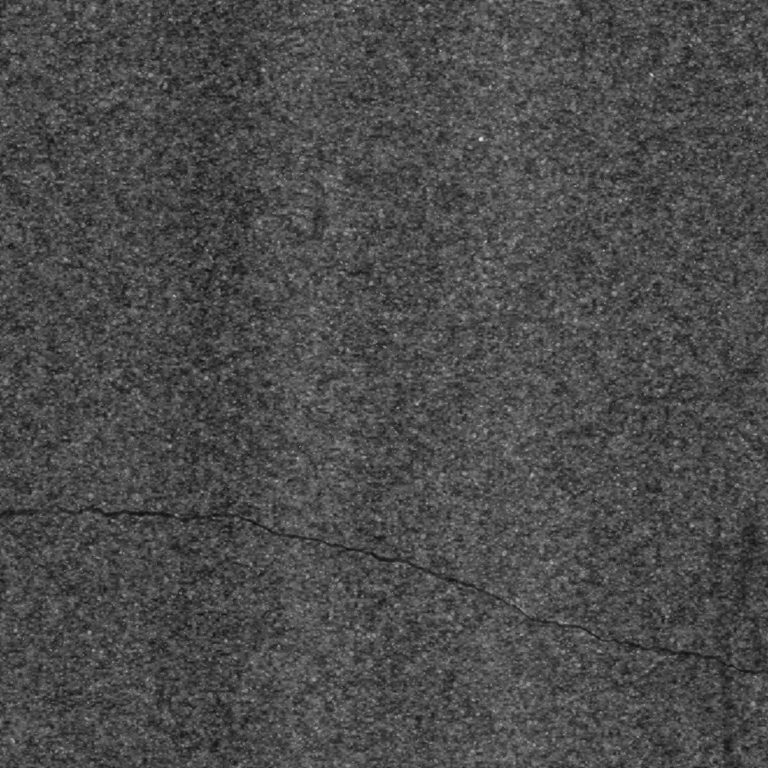
This texture is drawn by a three.js fragment shader. Its source:

```glsl
varying vec2 vUv;

#define BASE_GREY 0.285
#define BAND_CONTRAST 0.036
#define FINE_CONTRAST 0.20
#define DUST_CONTRAST 0.14
#define PATCH_CONTRAST 0.09
#define LARGE_GRAIN_LIGHT 0.19
#define SMALL_GRAIN_LIGHT 0.15
#define SPARKLE_LIGHT 0.42
#define CRACK_DEPTH 0.62
#define STAIN_DEPTH 0.38

vec2 hash2(vec2 p) {
  vec3 q = fract(p.xyx * vec3(0.1031, 0.1030, 0.0973));
  q += dot(q, q.yzx + 33.33);
  return fract((q.xx + q.yz) * q.zy);
}

// Value noise in 0..1
float noise(vec2 p) {
  vec2 cell = floor(p);
  vec2 f = fract(p);
  f = f * f * (3.0 - 2.0 * f);
  float low = mix(hash2(cell).x, hash2(cell + vec2(1.0, 0.0)).x, f.x);
  float high = mix(hash2(cell + vec2(0.0, 1.0)).x, hash2(cell + 1.0).x, f.x);
  return mix(low, high, f.y);
}

float bump(float x, float centre, float width) {
  float d = (x - centre) / width;
  return exp(-d * d);
}

// Scattered soft oval stones; a high rarity leaves only a few bright ones
float grains(vec2 p, float scale, float rarity) {
  p *= scale;
  vec2 cell = floor(p);
  float light = 0.0;
  for (int j = -1; j <= 1; j++) {
    for (int i = -1; i <= 1; i++) {
      vec2 id = cell + vec2(float(i), float(j));
      vec2 shape = hash2(id + 71.0);
      vec2 look = hash2(id + 213.0);
      vec2 d = p - id - hash2(id);
      float turn = (look.y - 0.5) * 2.4;
      d = vec2(cos(turn) * d.x + sin(turn) * d.y, cos(turn) * d.y - sin(turn) * d.x);
      d.y *= mix(1.0, 1.8, shape.y);
      float radius = mix(0.25, 0.55, shape.x);
      float body = 1.0 - smoothstep(radius * 0.35, radius, length(d));
      light = max(light, body * pow(look.x, rarity));
    }
  }
  return light;
}

// Broad vertical light and dark lanes
float lanes(vec2 p) {
  float x = p.x + 0.03 * (noise(p * vec2(3.0, 5.0)) - 0.5);
  float lane = bump(x, 0.41, 0.07) + 1.1 * bump(x, 0.67, 0.10) - bump(x, 0.28, 0.07);
  return lane - 0.35 + 0.5 * (noise(p * vec2(14.0, 5.0) + 40.0) - 0.5);
}

// Ragged vertical smear
float smear(vec2 p, vec2 centre, vec2 halfSize) {
  p.x += 0.012 * (noise(p * vec2(20.0, 60.0)) - 0.5);
  vec2 d = abs(p - centre) / halfSize;
  float body = (1.0 - smoothstep(0.4, 1.2, d.x)) * (1.0 - smoothstep(0.6, 1.1, d.y));
  return body * smoothstep(0.15, 0.6, noise(p * vec2(130.0, 70.0)));
}

float stains(vec2 p) {
  float edge = smoothstep(0.88, 0.97, p.x) * (1.0 - smoothstep(0.5, 0.66, p.y));
  float streaks = smoothstep(0.60, 0.82, noise(p * vec2(75.0, 13.0) + 9.0));
  float stain = 0.8 * edge * streaks;
  stain = max(stain, smear(p, vec2(0.415, 0.725), vec2(0.009, 0.050)));
  stain = max(stain, 0.8 * smear(p, vec2(0.757, 0.960), vec2(0.007, 0.055)));
  stain = max(stain, 0.8 * smear(p, vec2(0.927, 0.260), vec2(0.008, 0.060)));
  float spots = smoothstep(0.86, 0.97, noise(p * 48.0 + 120.0));
  return max(stain, 0.45 * spots);
}

// Thin wandering crack that sinks to the right
float crack(vec2 p) {
  float path = 0.330 - 0.205 * smoothstep(0.2, 1.05, p.x);
  path += 0.016 * (noise(vec2(p.x * 13.0, 3.0)) - 0.5);
  path += 0.010 * (noise(vec2(p.x * 42.0, 17.0)) - 0.5);
  path += 0.004 * (noise(vec2(p.x * 130.0, 31.0)) - 0.5);
  float width = mix(0.0030, 0.0020, p.x) * mix(0.5, 1.4, noise(vec2(p.x * 24.0, 53.0)));
  width += 0.0015 * (1.0 - smoothstep(0.03, 0.07, p.x));
  float strength = mix(0.55, 1.0, noise(vec2(p.x * 30.0, 77.0)));
  return strength * (1.0 - smoothstep(width * 0.3, width + 0.0014, abs(p.y - path)));
}

void main() {
  vec2 p = vUv;
  float grey = BASE_GREY + BAND_CONTRAST * lanes(p);

  // Fine asphalt texture, slightly wider than tall
  grey += FINE_CONTRAST * (noise(p * vec2(190.0, 270.0)) - 0.5);
  grey += DUST_CONTRAST * (noise(p * vec2(330.0, 400.0) + 19.0) - 0.5);
  grey += PATCH_CONTRAST * (noise(p * vec2(75.0, 110.0) + 57.0) - 0.5);

  // Pale stones and rare glints
  grey += LARGE_GRAIN_LIGHT * grains(p, 100.0, 3.0);
  grey += SMALL_GRAIN_LIGHT * grains(p + 3.0, 170.0, 2.0);
  grey += SPARKLE_LIGHT * grains(p + 7.0, 115.0, 450.0);

  // Surface damage
  grey *= 1.0 - STAIN_DEPTH * stains(p);
  grey *= 1.0 - CRACK_DEPTH * crack(p);
  gl_FragColor = vec4(vec3(clamp(grey, 0.07, 1.0)), 1.0);
}
```
